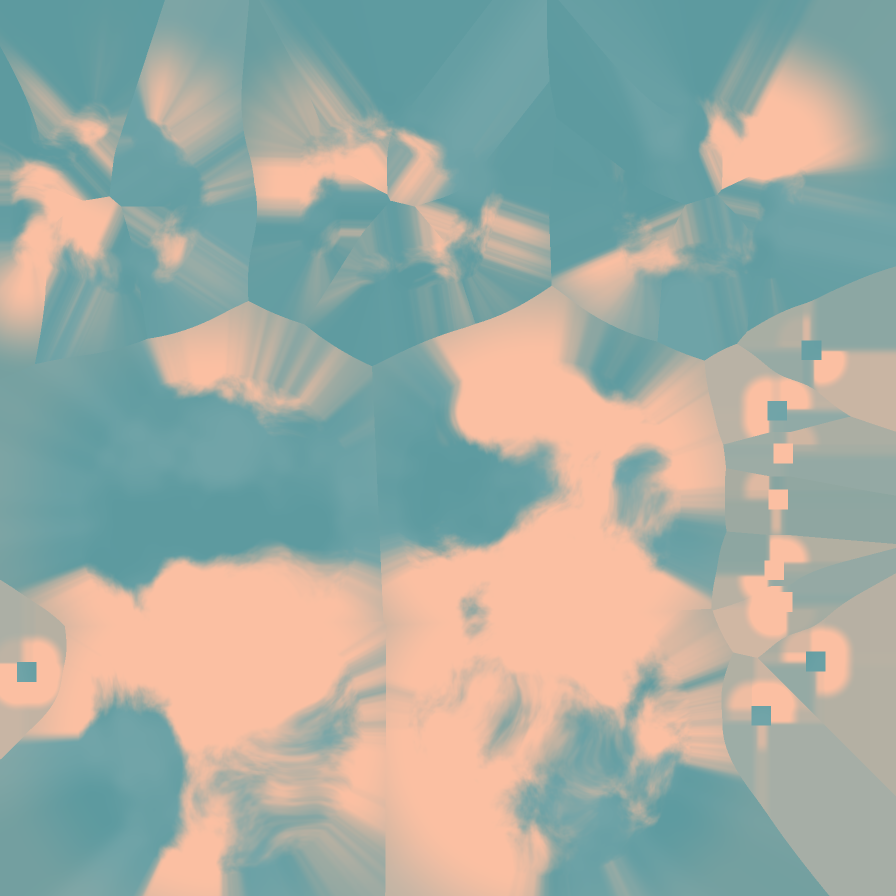
Write a Shadertoy shader that draws this background.

```glsl
// Torn clouds: soft peach noise fills discs, faceted rings and tiny boxes on teal.
// Every point takes its tone from the closest spot on the closest shape, so the
// noise is smeared into streaks outside the shapes and creased where cells meet.

const float TAU = 6.2831853;
const vec3 TEAL_DARK = vec3(0.365, 0.605, 0.625);
const vec3 TEAL_LIGHT = vec3(0.445, 0.645, 0.660);
const vec3 PEACH = vec3(0.985, 0.750, 0.635);
const float DISC = 0.0, RING = 1.0, BOX = 2.0;

struct Hit { vec2 spot; float dist; float kind; };

float hash(vec2 p) {
    vec3 v = fract(p.xyx * 0.1031);
    v += dot(v, v.yzx + 33.33);
    return fract((v.x + v.y) * v.z);
}

vec2 hash2(vec2 p) {
    return vec2(hash(p), hash(p + 17.3));
}

float noise(vec2 p) {
    vec2 cell = floor(p), f = fract(p);
    f = f * f * f * (f * (f * 6.0 - 15.0) + 10.0);
    float low = mix(hash(cell), hash(cell + vec2(1, 0)), f.x);
    float high = mix(hash(cell + vec2(0, 1)), hash(cell + 1.0), f.x);
    return mix(low, high, f.y);
}

float fbm(vec2 p, int octaves) {
    float sum = 0.0, amp = 0.5;
    for (int i = 0; i < octaves; i++) {
        sum += amp * noise(p);
        p = mat2(1.6, 1.2, -1.2, 1.6) * p + 7.1;
        amp *= 0.5;
    }
    return sum;
}

float cloud(vec2 p) {
    vec2 warp = vec2(fbm(p + 3.7, 3), fbm(p + 21.4, 3));
    return fbm(p + 0.9 * warp, 7);
}

// Closest point of a capsule; a disc is a capsule with equal ends.
vec2 onCapsule(vec2 p, vec2 a, vec2 b, float radius) {
    vec2 ab = b - a;
    vec2 axis = a + ab * clamp(dot(p - a, ab) / max(dot(ab, ab), 1e-6), 0.0, 1.0);
    vec2 away = p - axis;
    return axis + away * min(1.0, radius / max(length(away), 1e-5));
}

void keepNearest(inout Hit best, vec2 p, vec2 spot, float kind) {
    float d = distance(p, spot);
    if (d < best.dist) best = Hit(spot, d, kind);
}

Hit nearestShape(vec2 p) {
    Hit best = Hit(p, 9.0, DISC);
    // Two columns of large cloud discs
    for (int i = 0; i < 4; i++) {
        vec2 id = vec2(i % 2, i / 2);
        vec2 centre = vec2(0.23, 0.17) + id * vec2(0.39, 0.27);
        centre += 0.05 * (hash2(id + 5.0) - 0.5);
        keepNearest(best, p, onCapsule(p, centre, centre, 0.16), DISC);
    }
    // Broken rings of short bars along the top
    for (int i = 0; i < 15; i++) {
        vec2 id = vec2(i / 5, i % 5);
        vec2 centre = vec2(0.14 + 0.32 * id.x, 0.79);
        centre += 0.05 * (hash2(vec2(id.x, 41.0)) - 0.5);
        float angle = TAU * (id.y + 0.6 * hash(id + 9.0)) / 5.0;
        float radius = 0.075 + 0.035 * hash(id + 13.0);
        vec2 a = centre + radius * vec2(cos(angle), sin(angle));
        vec2 b = centre + radius * vec2(cos(angle + 0.95), sin(angle + 0.95));
        keepNearest(best, p, onCapsule(p, a, b, 0.024), RING);
    }
    // A column of tiny boxes at the right, and one at the left edge
    for (int i = 0; i < 9; i++) {
        float n = float(i);
        vec2 jitter = hash2(vec2(n, 71.0)) - 0.5;
        vec2 centre = vec2(0.88, 0.21 + 0.055 * n) + jitter * vec2(0.07, 0.03);
        if (i == 8) centre = vec2(0.03, 0.25);
        keepNearest(best, p, clamp(p, centre - 0.011, centre + 0.011), BOX + n);
    }
    return best;
}

// Amount of peach, from 0 to 1
float peachTone(Hit hit) {
    vec2 q = hit.spot;
    if (hit.kind >= BOX) {
        if (hit.dist <= 0.0) return step(0.5, hash(vec2(hit.kind, 3.0)));
        float band = noise(q * 60.0);
        float halo = 1.0 - smoothstep(0.018, 0.034, hit.dist);
        return mix(0.22, 0.72, band) + 0.5 * halo * smoothstep(0.35, 0.6, band);
    }
    if (hit.kind == RING) {
        float wisps = smoothstep(0.49, 0.70, cloud(q * 9.0));
        return wisps * mix(1.0, 0.15, smoothstep(0.02, 0.12, hit.dist));
    }
    float puffs = smoothstep(0.49, 0.63, cloud(q * 5.5));
    return mix(puffs, 0.25, 0.55 * smoothstep(0.0, 0.10, hit.dist));
}

vec3 shade(vec2 p) {
    Hit hit = nearestShape(p);
    vec3 teal = mix(TEAL_DARK, TEAL_LIGHT, smoothstep(0.25, 0.75, fbm(hit.spot * 12.0, 3)));
    return mix(teal, PEACH, clamp(peachTone(hit), 0.0, 1.0));
}

void mainImage(out vec4 fragColor, in vec2 fragCoord) {
    // Four samples smooth the creases
    vec3 color = vec3(0.0);
    for (int i = 0; i < 4; i++) {
        vec2 offset = vec2(i % 2, i / 2) * 0.5 - 0.25;
        color += shade((fragCoord + offset) / iResolution.y);
    }
    fragColor = vec4(color / 4.0, 1.0);
}
```
